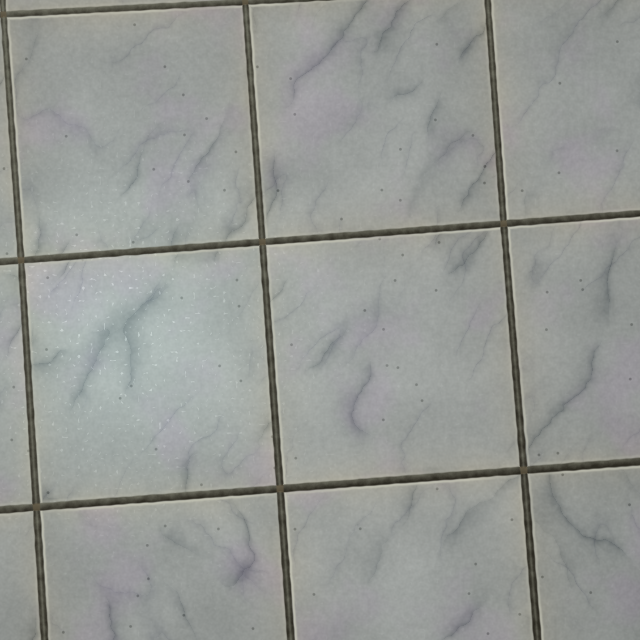
Reproduce this texture procedurally as a Shadertoy shader.

```glsl
// Glazed marble floor tiles seen at a slight tilt, with dark worn grout.
// A skewed grid gives the tile cells; warped gradient noise draws the veins,
// and a soft reflection of light brightens the left side of the floor.

vec2 hash2(vec2 p) {
    vec3 q = fract(p.xyx * vec3(0.1031, 0.1030, 0.0973));
    q += dot(q, q.yzx + 33.33);
    return fract((q.xx + q.yz) * q.zy);
}

float gradientNoise(vec2 p) {
    vec2 i = floor(p), f = p - i;
    vec2 w = f * f * f * (f * (f * 6.0 - 15.0) + 10.0);
    float corner[4];
    for (int k = 0; k < 4; k++) {
        vec2 o = vec2(k & 1, k >> 1);
        float angle = 6.2832 * hash2(i + o).x;
        corner[k] = dot(vec2(cos(angle), sin(angle)), f - o);
    }
    return 1.4 * mix(mix(corner[0], corner[1], w.x), mix(corner[2], corner[3], w.x), w.y);
}

float fbm(vec2 p) {
    float sum = 0.0, amp = 0.5;
    for (int k = 0; k < 4; k++) {
        sum += amp * gradientNoise(p);
        p = mat2(1.6, 1.2, -1.2, 1.6) * p + 7.3;
        amp *= 0.5;
    }
    return sum;
}

// Canvas position to tile units: x to the right, y downwards
vec2 tileGrid(vec2 uv) {
    vec2 g = inverse(mat2(0.377, 0.0286, 0.0273, -0.3802)) * (uv - vec2(0.410, 0.622));
    g.y -= 0.0137 * g.y * g.y + 0.012 * g.x * g.y * (g.y - 1.0);
    g.x /= 1.0 + 0.01 * max(g.y, 0.0);
    return g;
}

// Thin broken veins along the zero lines of stretched noise
float veins(vec2 p, vec2 seed, float scale) {
    p += 0.09 * vec2(fbm(p * 4.0 + seed), fbm(p * 4.0 + seed + 31.0));
    vec2 q = vec2(dot(p, vec2(0.8, 0.6)) * 3.0, dot(p, vec2(0.6, -0.8)) * 0.9);
    float n = gradientNoise(q * scale + seed);
    float line = exp(-abs(n) * 22.0) + 0.35 * smoothstep(0.28, 0.0, n) * step(0.0, n);
    return line * smoothstep(-0.15, 0.35, gradientNoise(p * 3.2 + seed + 11.0));
}

vec3 marble(vec2 g) {
    vec2 id = floor(g), f = fract(g);
    vec2 seed = hash2(id + 40.0) * 60.0 + 20.0;

    // Some tiles of the bottom row are laid with the veins turned
    if (id.y > 0.5 && mod(id.x, 2.0) > 0.5) f.x = 1.0 - f.x;

    vec3 col = vec3(0.592, 0.607, 0.595) + 0.02 * (hash2(id + 9.0).x - 0.5);
    float cloud = fbm(f * 3.0 + seed);
    col += 0.06 * cloud;
    col += vec3(0.012, -0.010, 0.018) * smoothstep(0.0, 0.4, fbm(f * 2.5 + seed + 17.0));
    col -= vec3(0.105, 0.100, 0.090) * veins(f, seed, 1.0);
    col -= vec3(0.045, 0.045, 0.035) * veins(f, seed + 23.0, 1.9);

    // Beige staining near the edges
    vec2 side = min(f, 1.0 - f);
    float edge = exp(-min(side.x, side.y) * 14.0) * (0.8 + cloud);
    return col + vec3(0.030, 0.004, -0.035) * edge;
}

void mainImage(out vec4 fragColor, in vec2 fragCoord) {
    vec2 uv = fragCoord / iResolution.xy;
    vec2 g = tileGrid(uv);
    vec3 col = marble(g);

    // Reflected light, falling off towards the corners
    vec2 toGlow = (uv - vec2(0.19, 0.48)) / vec2(0.24, 0.23);
    float glow = exp(-dot(toGlow, toGlow));
    col += vec3(0.085, 0.115, 0.115) * glow;
    col += 0.025 - 0.11 * dot(uv - vec2(0.38, 0.55), uv - vec2(0.38, 0.55));

    // Glaze grain, sparkles in the light and scattered dark pits
    col += 0.018 * gradientNoise(uv * 110.0) + 0.014 * gradientNoise(uv * 230.0);
    col += 0.10 * (0.15 + glow) * smoothstep(0.45, 0.8, gradientNoise(uv * 150.0 + 5.0));
    vec2 pitCell = floor(uv * 36.0), pit = hash2(pitCell + 3.0);
    float pitDist = length(fract(uv * 36.0) - 0.2 - 0.6 * pit);
    col -= 0.14 * step(0.93, hash2(pitCell + 77.0).y) * smoothstep(0.12, 0.03, pitDist);

    // Grout lines: e.x crosses the upright ones, e.y the level ones
    vec2 e = g - round(g);
    float soft = max(0.004, 2.0 / iResolution.y);
    vec2 wear = vec2(gradientNoise(g * vec2(3.0, 22.0)), gradientNoise(g * vec2(22.0, 3.0) + 50.0));
    vec2 halfWidth = 0.0135 + 0.0012 * clamp(g.yy, -1.0, 1.5) + 0.0022 * wear;
    vec2 grout = 1.0 - smoothstep(halfWidth - soft, halfWidth + soft, abs(e));

    // Pale glazed rims, strongest to the right of and below each line
    vec2 rim = (abs(e) - halfWidth - 0.006) / 0.0055;
    vec2 shine = exp(-rim * rim) * mix(vec2(0.22), vec2(0.75), step(0.0, e));
    shine *= clamp(0.8 + 0.9 * wear.yx, 0.2, 1.0);
    col = mix(col, vec3(0.77, 0.77, 0.71), max(shine.x, shine.y));

    // Grout body: lighter core upright, lighter upper half on level lines
    float core = exp(-pow(e.x / 0.006, 2.0));
    float tone = grout.x > grout.y ? 0.25 + 0.55 * core : 0.45 - 30.0 * e.y;
    tone += 0.5 * fbm(g * 26.0) - 0.22 * (uv.x - uv.y);
    vec3 groutCol = mix(vec3(0.17, 0.16, 0.13), vec3(0.42, 0.42, 0.37), clamp(tone, 0.0, 1.0));
    groutCol = mix(groutCol, vec3(0.39, 0.35, 0.27), 0.7 * grout.x * grout.y);
    col = mix(col, groutCol, max(grout.x, grout.y));

    fragColor = vec4(clamp(col, 0.0, 1.0), 1.0);
}
```
